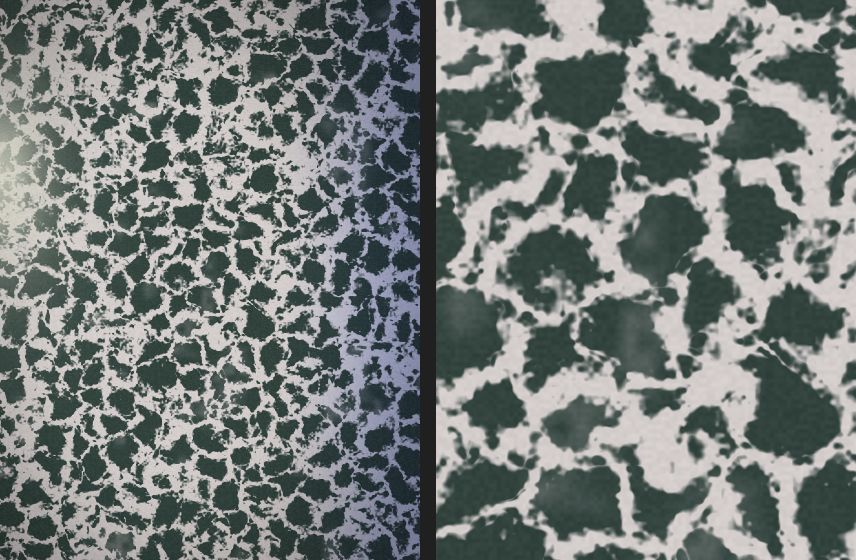
Left, the full canvas; right, a detail of the centre.
Reproduce this texture procedurally as a WebGL 1 fragment shader.

```glsl
precision highp float;
// Marbled sheet: dark green islands split by a ragged pale vein network.
// Warped Voronoi borders give the veins, small scattered discs give the dots,
// fine noise frays the edges, and a soft glare with vignette lights the sheet.
uniform vec2 u_resolution;

#define CELLS 15.0        // large islands across the width
#define DOTS 41.0         // small dot cells across the width
#define VEIN 0.27         // mean vein width, in cell units
#define VEIN_VARY 0.34    // how much the veins swell or vanish
#define FRAY 0.36         // raggedness of the edges
#define SOFT 0.10         // edge softness
#define DOT_SIZE 0.43     // largest dot radius, in dot cells
#define GREEN vec3(0.195, 0.262, 0.243)
#define PALE vec3(0.83, 0.805, 0.80)
#define GLARE vec3(0.86, 0.86, 0.79)

float hash(vec2 p) {
  return fract(sin(dot(p, vec2(127.1, 311.7))) * 43758.5453);
}

vec2 hash2(vec2 p) {
  return vec2(hash(p), hash(p + 57.3));
}

float noise(vec2 p) {
  vec2 i = floor(p), f = fract(p);
  f = f * f * (3.0 - 2.0 * f);
  return mix(mix(hash(i), hash(i + vec2(1.0, 0.0)), f.x),
             mix(hash(i + vec2(0.0, 1.0)), hash(i + 1.0), f.x), f.y);
}

vec2 noise2(vec2 p) {
  return vec2(noise(p), noise(p + 31.7)) - 0.5;
}

// Gap between the two nearest seeds: zero on the cell borders.
float borderGap(vec2 p) {
  vec2 cell = floor(p);
  float nearest = 8.0, second = 8.0;
  for (int y = -1; y <= 1; y++) {
    for (int x = -1; x <= 1; x++) {
      vec2 c = cell + vec2(float(x), float(y));
      float d = length(c + hash2(c) - p);
      second = min(second, max(nearest, d));
      nearest = min(nearest, d);
    }
  }
  return second - nearest;
}

// Signed depth inside the nearest of many discs of random size.
float discDepth(vec2 p) {
  vec2 cell = floor(p);
  float depth = -1.0;
  for (int y = -1; y <= 1; y++) {
    for (int x = -1; x <= 1; x++) {
      vec2 c = cell + vec2(float(x), float(y));
      float radius = DOT_SIZE * hash(c + 19.4);
      depth = max(depth, radius - length(c + hash2(c + 7.1) - p));
    }
  }
  return depth;
}

// Positive inside the green islands, negative in the pale veins.
float islandField(vec2 p) {
  vec2 q = p + 0.030 * noise2(p * 24.0) + 0.013 * noise2(p * 65.0);
  float vein = VEIN + VEIN_VARY * (noise(p * 21.0 + 4.0) - 0.5);
  float islands = borderGap(q * CELLS) - vein;
  float dots = discDepth(q * DOTS) * 2.0 * CELLS / DOTS;
  float fray = 0.6 * noise(p * 230.0) + 0.4 * noise(p * 125.0 + 9.0) - 0.5;
  return max(islands, dots) + FRAY * fray;
}

void main() {
  vec2 uv = gl_FragCoord.xy / u_resolution;
  vec2 p = gl_FragCoord.xy / u_resolution.x;

  // Ink and paper, with faint worn smudges on the ink.
  float ink = smoothstep(-SOFT, SOFT, islandField(p));
  float smudge = smoothstep(0.70, 0.95, noise(p * 14.0 + 40.0));
  smudge *= 0.35 * noise(p * 60.0);
  vec3 green = mix(GREEN, PALE, smudge);
  vec3 color = mix(PALE, green, ink);

  // Darker corners and a cool right side.
  float away = length((uv - vec2(0.42, 0.48)) * vec2(1.0, 0.95));
  color *= 1.0 - 0.34 * smoothstep(0.25, 0.75, away);
  float cool = smoothstep(0.65, 1.0, uv.x);
  color *= mix(vec3(1.0), vec3(0.84, 0.90, 1.10), cool);

  // Glare on the left edge: a bright core in a wide faint halo.
  vec2 core = (uv - vec2(0.0, 0.69)) / vec2(0.10, 0.14);
  vec2 halo = (uv - vec2(0.02, 0.64)) / vec2(0.20, 0.26);
  float glare = 0.58 * exp(-dot(core, core)) + 0.20 * exp(-dot(halo, halo));
  color = mix(color, GLARE, glare);

  // Fine grain.
  color += 0.045 * (noise(p * 300.0 + 80.0) - 0.5);
  gl_FragColor = vec4(color, 1.0);
}
```
